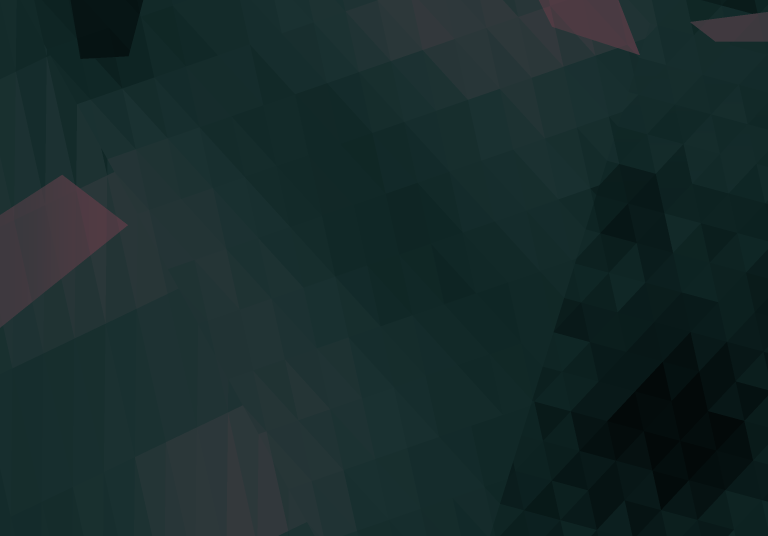
This background is drawn by a WebGL 2 fragment shader. Its source:

```glsl
#version 300 es
precision highp float;

uniform vec2 u_resolution;
out vec4 fragColor;

// Mesh, in canvas heights
const float COLUMN_WIDTH = 0.064;
const float ROW_HEIGHT = 0.086;
const float COLUMN_LEAN = 0.22;
const float ROW_SLOPE = 1.1;
const float LEFT_BEND = 1.25;
const float RIGHT_BEND = 0.766;
const vec2 LEFT_CREASE = vec2(0.037, 0.55);    // x at the top, x per y
const vec2 RIGHT_CREASE = vec2(1.226, -0.312);

// Tone and colour
const float BASE_TONE = 2.6;
const float CALM_JITTER = 0.32;
const float ROUGH_JITTER = 0.95;
const float CLIFF_DROP = 0.55;
const int SAMPLES = 3;
const vec3 RAMP[6] = vec3[6](
    vec3(0.010, 0.035, 0.035),
    vec3(0.030, 0.090, 0.090),
    vec3(0.060, 0.150, 0.145),
    vec3(0.100, 0.190, 0.190),
    vec3(0.180, 0.220, 0.230),
    vec3(0.320, 0.230, 0.265));

float hash(vec2 p) {
    return fract(sin(dot(p, vec2(127.1, 311.7))) * 43758.5453);
}

float blob(vec2 p, vec2 center, vec2 radius) {
    vec2 q = (p - center) / radius;
    return exp(-dot(q, q));
}

// Glow stretched along the falling diagonal
float band(vec2 p, vec2 center, vec2 radius) {
    vec2 along = normalize(vec2(1.0, ROW_SLOPE));
    vec2 q = p - center;
    q = vec2(dot(q, along), dot(q, vec2(along.y, -along.x)));
    return blob(q, vec2(0.0), radius);
}

float side(vec2 p, vec2 a, vec2 b) {
    vec2 e = b - a, q = p - a;
    return step(0.0, e.x * q.y - e.y * q.x);
}

// Convex quad, corners clockwise with y pointing down
float quad(vec2 p, vec2 a, vec2 b, vec2 c, vec2 d) {
    return side(p, a, b) * side(p, b, c) * side(p, c, d) * side(p, d, a);
}

// Broad light and dark regions
float toneField(vec2 p) {
    float t = BASE_TONE;
    t -= 0.65 * band(p, vec2(0.73, 0.42), vec2(0.42, 0.12));
    t += 0.55 * band(p, vec2(0.50, 0.58), vec2(0.38, 0.10));
    t += 0.60 * band(p, vec2(0.97, 0.20), vec2(0.30, 0.10));
    t += 1.50 * blob(p, vec2(0.44, 0.92), vec2(0.20, 0.22));
    t += 1.15 * blob(p, vec2(0.15, 0.45), vec2(0.23, 0.20));
    t += 1.20 * blob(p, vec2(0.84, 0.02), vec2(0.28, 0.13));
    t += 0.90 * blob(p, vec2(1.09, 0.03), vec2(0.11, 0.10));
    t -= 1.20 * blob(p, vec2(0.17, 0.06), vec2(0.14, 0.11));
    t -= 1.20 * blob(p, vec2(1.17, 0.37), vec2(0.07, 0.08));
    t -= 1.60 * blob(p, vec2(1.26, 0.79), vec2(0.14, 0.16));
    t -= 0.60 * blob(p, vec2(1.35, 0.68), vec2(0.33, 0.40));
    t -= 0.50 * blob(p, vec2(1.05, 0.95), vec2(0.18, 0.15));
    t -= 1.90 * blob(p, vec2(1.35, -0.01), vec2(0.07, 0.035));
    return t;
}

vec3 rampColor(float tone) {
    vec3 color = RAMP[0];
    for (int i = 1; i < 6; i++)
        color = mix(color, RAMP[i], clamp(tone - float(i - 1), 0.0, 1.0));
    return color;
}

vec3 shade(vec2 p) {
    // Rows fold at two slanted creases
    float leftDist = p.x - LEFT_CREASE.x - LEFT_CREASE.y * p.y;
    float rightDist = p.x - RIGHT_CREASE.x - RIGHT_CREASE.y * p.y;
    float left = step(leftDist, 0.0), right = step(0.0, rightDist);
    float row = p.y - ROW_SLOPE * p.x + LEFT_BEND * left * leftDist
              + RIGHT_BEND * right * rightDist;
    vec2 rowGrad = vec2(-ROW_SLOPE, 1.0)
                 + LEFT_BEND * left * vec2(1.0, -LEFT_CREASE.y)
                 + RIGHT_BEND * right * vec2(1.0, -RIGHT_CREASE.y);

    // Split each cell in two and find the triangle centre
    vec2 cellSize = vec2(COLUMN_WIDTH, ROW_HEIGHT);
    vec2 grid = vec2(p.x - COLUMN_LEAN * p.y, row) / cellSize;
    vec2 cell = floor(grid), f = fract(grid);
    float upper = step(1.0, f.x + f.y);
    vec2 shift = (cell + (1.0 + upper) / 3.0 - grid) * cellSize;
    float dy = (shift.y - rowGrad.x * shift.x) / (rowGrad.y + COLUMN_LEAN * rowGrad.x);
    vec2 center = p + vec2(shift.x + COLUMN_LEAN * dy, dy);

    float tone = toneField(center);
    tone -= CLIFF_DROP * right * smoothstep(0.1, 0.6, center.y);

    // Crisp rose facets and the dark crag
    float rose = quad(p, vec2(-0.06, 0.44), vec2(0.116, 0.326), vec2(0.239, 0.42), vec2(-0.06, 0.66));
    float peak = quad(p, vec2(1.0, -0.01), vec2(1.15, -0.01), vec2(1.194, 0.103), vec2(1.03, 0.05));
    float strip = quad(p, vec2(1.287, 0.041), vec2(1.45, 0.02), vec2(1.45, 0.078), vec2(1.335, 0.078));
    float crag = quad(p, vec2(0.13, -0.01), vec2(0.27, -0.01), vec2(0.24, 0.105), vec2(0.15, 0.11));
    tone = mix(tone, 4.45 + 0.5 * smoothstep(0.0, 0.2, p.x), rose);
    tone = mix(tone, 4.8, peak);
    tone = mix(tone, 4.5, strip);
    tone = mix(tone, 0.75, crag);

    float jitter = mix(CALM_JITTER, ROUGH_JITTER, right * smoothstep(0.1, 0.4, p.y));
    tone += jitter * (hash(cell + 0.37 * upper) - 0.5);
    return rampColor(tone);
}

void main() {
    // Supersampled, measured down from the top edge
    vec3 color = vec3(0.0);
    for (int i = 0; i < SAMPLES * SAMPLES; i++) {
        vec2 offset = (vec2(i % SAMPLES, i / SAMPLES) + 0.5) / float(SAMPLES) - 0.5;
        vec2 p = (gl_FragCoord.xy + offset) / u_resolution.y;
        color += shade(vec2(p.x, 1.0 - p.y));
    }
    fragColor = vec4(color / float(SAMPLES * SAMPLES), 1.0);
}
```
